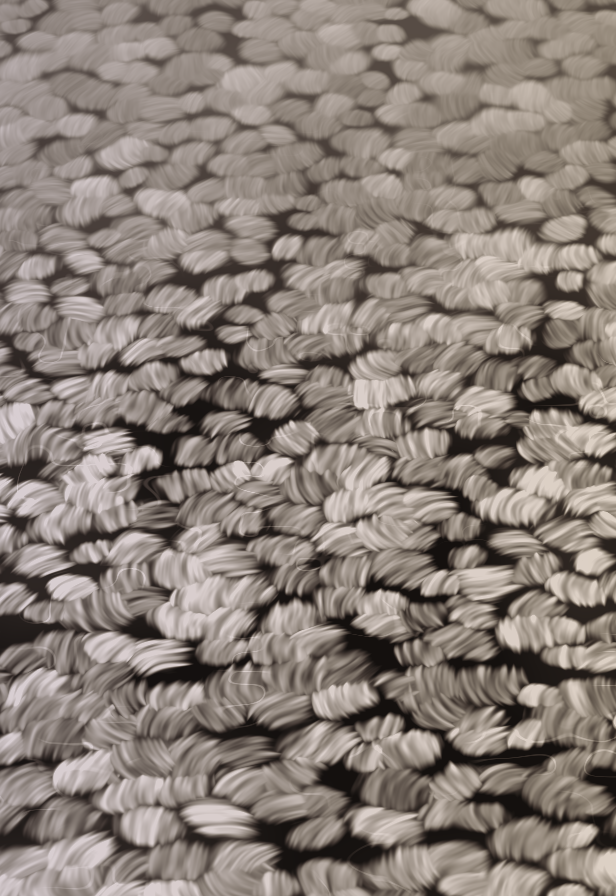
A WebGL 1 fragment shader for this texture:

```glsl
precision highp float;
// Draws a tufted wool carpet receding from a sharp foreground into soft blur.
uniform vec2 u_resolution;

const float TUFTS_ACROSS = 11.0;
const float DEPTH_STRETCH = 4.5;
const float RECESSION = 0.31;
const float COLUMN_LEAN = 0.4;
const float ROW_RISE = 0.25;

float hash(vec2 p) {
  vec3 q = fract(p.xyx * vec3(0.1031, 0.1030, 0.0973));
  q += dot(q, q.yzx + 33.33);
  return fract((q.x + q.y) * q.z);
}

float noise(vec2 p) {
  vec2 i = floor(p);
  vec2 f = fract(p);
  f = f * f * (3.0 - 2.0 * f);
  float low = mix(hash(i), hash(i + vec2(1.0, 0.0)), f.x);
  float high = mix(hash(i + vec2(0.0, 1.0)), hash(i + 1.0), f.x);
  return mix(low, high, f.y);
}

vec2 rotate(vec2 p, float angle) {
  float c = cos(angle);
  float s = sin(angle);
  return vec2(c * p.x + s * p.y, c * p.y - s * p.x);
}

// Perspective: canvas position to carpet position, one tuft per unit.
vec2 toCarpet(vec2 p) {
  float depth = 1.0 / (1.0 - RECESSION * p.y);
  return TUFTS_ACROSS * vec2((p.x - 0.5) * depth, DEPTH_STRETCH * log(depth));
}

// Slanted weave grid and its inverse.
vec2 toGrid(vec2 q) {
  float column = q.x - COLUMN_LEAN * q.y;
  return vec2(column, q.y - ROW_RISE * column);
}

vec2 fromGrid(vec2 g) {
  float y = g.y + ROW_RISE * g.x;
  return vec2(g.x + COLUMN_LEAN * y, y);
}

// One tuft: x is its height, y its brightness.
vec2 tuft(vec2 d, vec2 id, float blur) {
  float seed = hash(id + 71.0);
  float tilt = mix(-0.45, 0.8, hash(id + 13.0));
  vec2 strand = rotate(d, tilt + mix(0.3, 1.7, seed));
  strand.y += 0.35 * strand.x * strand.x;
  float fibre = noise(strand * vec2(1.8, 9.0) + id * 17.3) - 0.5;
  fibre += 0.5 * (noise(strand * vec2(3.0, 17.0) + id * 9.7) - 0.5);
  fibre *= 1.0 - 0.75 * blur;

  float seam = step(0.78, hash(vec2(id.x, 5.0)));
  float size = mix(0.85, 1.2, hash(id + 37.0)) * (1.0 - 0.25 * seam);
  vec2 e = rotate(d, tilt) / (size * vec2(0.68, 0.5));
  float height = 1.0 - dot(e, e) + 0.55 * fibre + 0.3 * (seed - 0.5);
  float tone = mix(0.6, 1.08, hash(id + 53.0));
  float light = 0.9 + 0.17 * clamp(d.y - 0.3 * d.x, -1.0, 1.0);
  return vec2(height, tone * light + 0.62 * fibre);
}

// Softly blends overlapping tufts and darkens the gaps between them.
float pile(vec2 q, float blur) {
  vec2 corner = floor(toGrid(q));
  float hardness = mix(14.0, 5.0, blur);
  float total = 0.0001;
  float shade = 0.0;
  for (int j = -2; j <= 2; j++) {
    for (int i = -2; i <= 2; i++) {
      vec2 id = corner + vec2(float(i), float(j));
      vec2 jitter = vec2(hash(id), hash(id + 29.0)) - 0.5;
      vec2 t = tuft(q - fromGrid(id + 0.5 + 0.55 * jitter), id, blur);
      float weight = exp(hardness * t.x);
      total += weight;
      shade += weight * t.y;
    }
  }
  float height = log(total) / hardness;
  return shade / total * smoothstep(-0.35 - 0.3 * blur, 0.55, height);
}

// Thin loose hairs lying over the pile in scattered patches.
float hairs(vec2 q) {
  float ridge = abs(noise(q * vec2(1.6, 2.1) + 40.0) - 0.5);
  float patches = smoothstep(0.5, 0.8, noise(q * 0.8 + 90.0));
  return patches * (1.0 - smoothstep(0.01, 0.05, ridge));
}

vec3 woolColour(float value) {
  float t = value * 5.0;
  vec3 c = mix(vec3(0.12, 0.10, 0.09), vec3(0.26, 0.22, 0.20), clamp(t, -0.3, 1.0));
  c = mix(c, vec3(0.40, 0.36, 0.33), clamp(t - 1.0, 0.0, 1.0));
  c = mix(c, vec3(0.54, 0.50, 0.46), clamp(t - 2.0, 0.0, 1.0));
  c = mix(c, vec3(0.66, 0.62, 0.59), clamp(t - 3.0, 0.0, 1.0));
  return mix(c, vec3(0.79, 0.75, 0.73), clamp(t - 4.0, 0.0, 1.5));
}

void main() {
  vec2 p = gl_FragCoord.xy / u_resolution.x;
  float farBlur = smoothstep(0.65, 1.4, p.y);
  float nearBlur = 0.4 * (1.0 - smoothstep(0.0, 0.35, p.y));
  float blur = max(farBlur, nearBlur);

  vec2 q = toCarpet(p);
  q += 0.22 * (vec2(noise(q * 1.3), noise(q * 1.3 + 50.0)) - 0.5);
  float value = pile(q, blur) + 0.22 * hairs(q) * (1.0 - blur);
  value += 0.18 * (noise(q * 0.35 + 7.0) - 0.5);
  value = mix(value, 0.7, 0.42 * farBlur);

  // Cool tint on the left, warm on the right.
  vec3 tint = mix(vec3(0.99, 0.99, 1.03), vec3(1.01, 1.0, 0.96), p.x);
  gl_FragColor = vec4(woolColour(value) * tint, 1.0);
}
```
